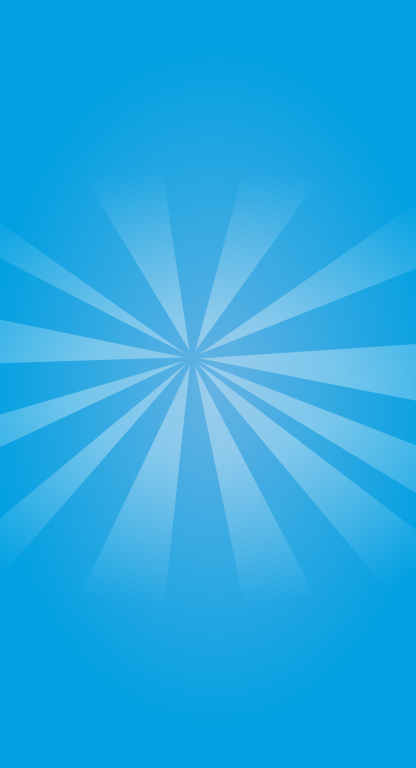
A WebGL 1 fragment shader for this background:

```glsl
precision highp float;
// A sunburst of twelve pale rays over a soft oval glow on a blue field.
// Ray directions and widths vary around the hub by short harmonic series,
// and the rays thin out toward an oval rim.

uniform vec2 u_resolution;

// Lengths are in canvas heights, measured from the canvas centre.
const vec3 FIELD_BLUE = vec3(0.0, 0.627, 0.886);
const vec3 GLOW_BLUE = vec3(0.40, 0.70, 0.89);
const vec3 RAY_WHITE = vec3(1.0);

const vec2 GLOW_CENTRE = vec2(0.009, -0.005);
const vec2 GLOW_RADII = vec2(0.306, 0.456);

const vec2 HUB = vec2(-0.0208, 0.0339);
const float HUB_GAP = 0.0104;
const float RAY_OPACITY = 0.34;
const vec2 FADE_CENTRE = vec2(0.0, -0.005);
const vec2 FADE_RADII = vec2(0.495, 0.26);
const float FADE_START = 0.35;
const float FADE_END = 1.1;

// Mean (direction offset, half width) in degrees, then harmonics packed as
// (direction cos, direction sin, width cos, width sin).
const int RAY_COUNT = 12;
const vec2 RAY_MEAN = vec2(13.48, 6.77);
const vec4 HARMONIC_1 = vec4(-11.29, 0.88, 0.77, 0.58);
const vec4 HARMONIC_2 = vec4(-5.60, -6.15, -1.78, 1.28);
const vec4 HARMONIC_3 = vec4(-0.40, 0.82, 0.0, 0.05);
const vec4 HARMONIC_4 = vec4(0.65, 1.39, 0.71, -1.43);
const vec4 HARMONIC_5 = vec4(-0.46, 0.04, 0.68, 1.07);

vec2 harmonic(vec4 amount, float angle) {
  vec4 wave = amount * vec2(cos(angle), sin(angle)).xyxy;
  return vec2(wave.x + wave.y, wave.z + wave.w);
}

// Direction and half width, in radians, of the ray at an even spacing angle.
vec2 rayShape(float spacing) {
  vec2 shape = RAY_MEAN
    + harmonic(HARMONIC_1, spacing)
    + harmonic(HARMONIC_2, 2.0 * spacing)
    + harmonic(HARMONIC_3, 3.0 * spacing)
    + harmonic(HARMONIC_4, 4.0 * spacing)
    + harmonic(HARMONIC_5, 5.0 * spacing);
  return radians(shape) + vec2(spacing, 0.0);
}

// Smooth coverage of a wedge whose tip stands slightly off the hub.
float wedge(vec2 p, vec2 shape, float pixel) {
  vec2 axis = vec2(cos(shape.x), sin(shape.x));
  float along = dot(p, axis) - HUB_GAP;
  float across = abs(axis.x * p.y - axis.y * p.x);
  float halfAngle = shape.y * 1.04;
  float edge = across * cos(halfAngle) - along * sin(halfAngle);
  return (1.0 - smoothstep(-0.7 * pixel, 0.7 * pixel, edge))
    * smoothstep(-pixel, pixel, along);
}

float sunburst(vec2 p, float pixel) {
  float coverage = 0.0;
  for (int i = 0; i < RAY_COUNT; i++) {
    float spacing = radians(360.0 * float(i) / float(RAY_COUNT));
    coverage = max(coverage, wedge(p - HUB, rayShape(spacing), pixel));
  }
  return coverage;
}

void main() {
  vec2 p = (gl_FragCoord.xy - 0.5 * u_resolution) / u_resolution.y;
  float pixel = 1.0 / u_resolution.y;

  // Oval glow
  float glow = max(1.0 - length((p - GLOW_CENTRE) / GLOW_RADII), 0.0);
  vec3 color = mix(FIELD_BLUE, GLOW_BLUE, glow);

  // Rays fading toward the rim
  float rim = length((p - FADE_CENTRE) / FADE_RADII);
  float fade = clamp((FADE_END - rim) / (FADE_END - FADE_START), 0.0, 1.0);
  color = mix(color, RAY_WHITE, RAY_OPACITY * fade * sunburst(p, pixel));

  gl_FragColor = vec4(color, 1.0);
}
```
